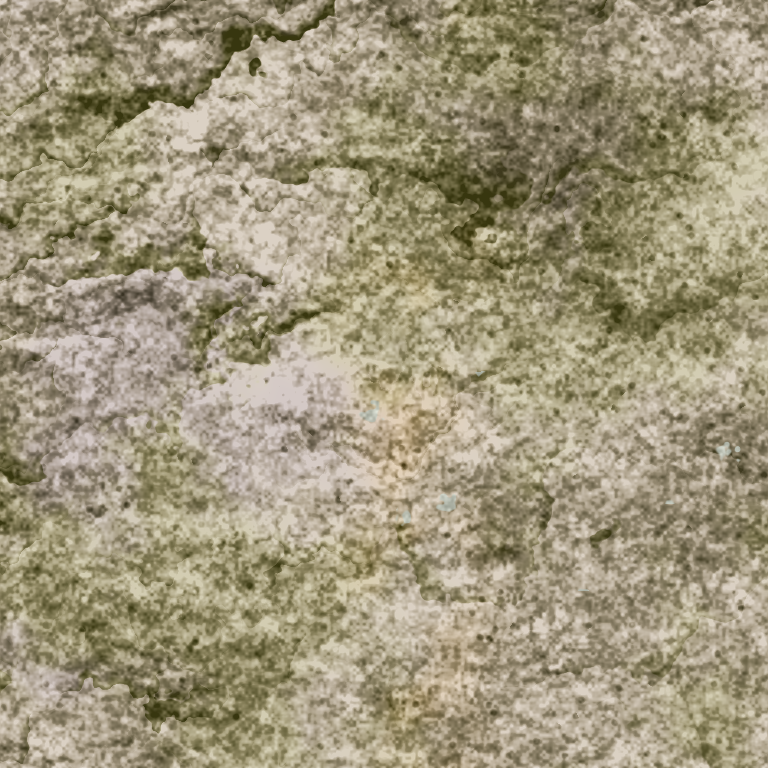
A Shadertoy shader for this texture:

```glsl
// Weathered sandstone face: rough ledges, mossy hollows, pale grain and lichen spots.
#define BASE_TONE 0.622
#define RELIEF 3.6
#define LEDGE_DEPTH 0.36
#define GRAIN 0.27
#define PATCHES 0.36
#define MOSS 0.75
#define STAIN 0.6
#define LICHEN 0.13
#define TILT 0.28
#define SEED vec2(7.3, 2.6)

const vec3 SHADOW = vec3(0.25, 0.23, 0.13);
const vec3 STONE = vec3(0.59, 0.545, 0.45);
const vec3 PALE = vec3(0.84, 0.80, 0.745);
const vec3 LICHEN_COLOR = vec3(0.74, 0.77, 0.73);
const vec2 LIGHT = vec2(-0.25, 0.97);

vec2 hash2(vec2 p) {
    vec3 q = fract(p.xyx * vec3(0.1031, 0.1030, 0.0973));
    q += dot(q, q.yzx + 33.33);
    return fract((q.xx + q.yz) * q.zy);
}

// Smooth noise centred on zero
float noise(vec2 p) {
    vec2 i = floor(p), f = fract(p);
    f = f * f * (3.0 - 2.0 * f);
    float low = mix(hash2(i).x, hash2(i + vec2(1, 0)).x, f.x);
    float high = mix(hash2(i + vec2(0, 1)).x, hash2(i + vec2(1, 1)).x, f.x);
    return mix(low, high, f.y) - 0.5;
}

float fbm(vec2 p, int octaves) {
    float sum = 0.0, amp = 0.5;
    for (int i = 0; i < octaves; i++) {
        sum += amp * noise(p);
        p = mat2(1.6, 1.2, -1.2, 1.6) * p + 17.1;
        amp *= 0.55;
    }
    return sum;
}

// Cellular noise: xy = offset from the nearest centre, z = border gap, w = cell id
vec4 cells(vec2 p) {
    vec2 base = floor(p), offset = vec2(0.0);
    float first = 9.0, second = 9.0, id = 0.0;
    for (int y = -1; y <= 1; y++)
    for (int x = -1; x <= 1; x++) {
        vec2 cell = base + vec2(x, y);
        vec2 away = p - cell - hash2(cell);
        float d = length(away);
        if (d < first) {
            second = first;
            first = d;
            offset = away;
            id = hash2(cell + 91.7).y;
        } else second = min(second, d);
    }
    return vec4(offset, second - first, id);
}

// Overhanging slab edges: x = shaded underside, y = lit upper lip
vec2 ledges(vec2 p) {
    vec4 c = cells(p);
    float facing = c.y / max(length(c.xy), 0.001);
    float fade = smoothstep(0.5, 0.03, c.z);
    float under = fade * fade * smoothstep(0.0, 0.035, c.z) * smoothstep(0.05, 0.85, -facing);
    float lip = fade * smoothstep(0.1, 0.9, facing);
    return vec2(under, lip) * smoothstep(0.1, 0.6, c.w);
}

void mainImage(out vec4 fragColor, in vec2 fragCoord) {
    vec2 uv = fragCoord / iResolution.y;
    vec2 p = uv + SEED;

    // Tilted, stretched and warped rock coordinates
    vec2 q = mat2(cos(TILT), -sin(TILT), sin(TILT), cos(TILT)) * p;
    vec2 warp = vec2(fbm(p * 5.0, 6), fbm(p * 5.0 + 31.0, 6));
    vec2 slab = q + 0.34 * warp;
    float strip = exp(-pow((uv.x - 0.54) / 0.08, 2.0));
    float rough = smoothstep(-0.16, 0.16, fbm(p * 4.0 + 5.0, 3)) * (1.0 - 0.6 * strip);

    // Directional light over the height field
    vec2 stretch = vec2(3.6, 5.0);
    vec2 stepToLight = LIGHT * 0.004;
    vec2 bump = p + 0.08 * warp;
    float slope = fbm((bump - stepToLight) * stretch, 7) - fbm((bump + stepToLight) * stretch, 7);
    vec2 edge = ledges(slab * vec2(3.0, 5.0)) * (0.35 + 0.65 * rough);
    edge += 0.55 * ledges(slab * vec2(8.0, 12.0) + 4.0) * rough;

    // Patches, crusty flecks, pits and grain
    float patches = fbm(p * 3.0 + 50.0, 5);
    float fleck = smoothstep(0.03, 0.2, fbm(p * 34.0, 4) + 0.3 * patches);
    vec4 pit = cells(p * 58.0);
    float pits = smoothstep(0.36, 0.12, length(pit.xy)) * step(0.94, pit.w);
    float grain = noise(p * 115.0) + noise(p * 235.0 + 9.0);

    float tone = BASE_TONE + PATCHES * patches + RELIEF * slope * (0.65 + 0.6 * rough);
    tone += 0.09 * edge.y - LEDGE_DEPTH * edge.x + 0.09 * fleck - 0.2 * pits;
    tone += GRAIN * grain * (0.85 + 0.4 * fleck);

    // Tone to stone colour
    vec3 color = mix(SHADOW, STONE, smoothstep(0.0, 1.0, 0.15 + 0.7 * clamp((tone - 0.25) / 0.34, 0.0, 1.0)));
    color = mix(SHADOW, STONE, clamp((tone - 0.25) / 0.34, 0.0, 1.15));
    color = mix(color, PALE, clamp((tone - 0.59) / 0.25, 0.0, 1.1));

    // Green moss in hollows, violet-grey and ochre stains
    float moss = smoothstep(-0.05, 0.22, fbm(p * 5.0 + 70.0, 5) + 0.35 * edge.x - 0.2 * patches);
    color += MOSS * moss * vec3(-0.045, -0.025, -0.095);
    float violet = smoothstep(0.0, 0.2, fbm(p * 3.5 + 23.0, 5)) * (1.0 - moss);
    color += STAIN * violet * vec3(-0.05, -0.055, 0.015);
    float ochre = strip * smoothstep(-0.12, 0.15, fbm(p * 6.0 + 12.0, 4));
    color += STAIN * ochre * vec3(0.06, 0.0, -0.09);

    // Small lobed lichens gathered in a loose band
    vec4 spot = cells(p * 26.0 + 0.4 * warp);
    float band = exp(-pow((uv.y - 0.41) / 0.1, 2.0)) * smoothstep(0.3, 0.8, uv.x);
    float lobes = length(spot.xy) + 0.45 * noise(p * 130.0);
    float lichen = smoothstep(0.31, 0.2, lobes) * step(1.0 - LICHEN * band, spot.w);
    color = mix(color, LICHEN_COLOR + 0.16 * grain, 0.85 * lichen);

    fragColor = vec4(clamp(color, 0.0, 1.0), 1.0);
}
```
